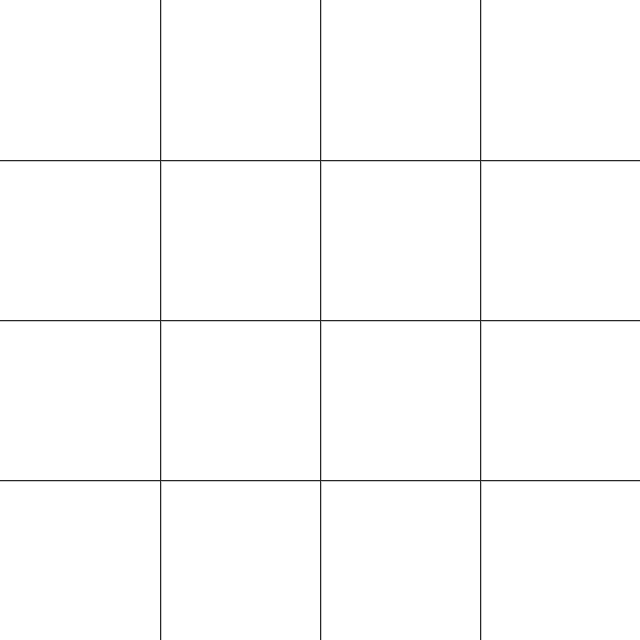
Write a Shadertoy shader that draws this pattern.

```glsl
#define CELLS 4.0
#define LINE_WIDTH (1.0 / 512.0)
#define PAPER_COLOR vec3(1.0)
#define LINE_COLOR vec3(0.15)

// Share of a pixel, per axis, that a line centred at offset zero covers
vec2 lineCoverage(vec2 offset, vec2 pixel) {
    vec2 halfWidth = vec2(0.5 * LINE_WIDTH);
    vec2 low = max(offset - 0.5 * pixel, -halfWidth);
    vec2 high = min(offset + 0.5 * pixel, halfWidth);
    return clamp((high - low) / pixel, 0.0, 1.0);
}

void mainImage(out vec4 fragColor, in vec2 fragCoord) {
    vec2 pixel = 1.0 / iResolution.xy;
    vec2 uv = fragCoord * pixel;

    // Each line lies just right of and just below its cell boundary
    vec2 p = uv + vec2(-0.5, 0.5) * LINE_WIDTH;

    // Nearest inner boundary; the canvas border stays open
    vec2 boundary = clamp(floor(p * CELLS + 0.5), 1.0, CELLS - 1.0) / CELLS;

    // Rules of both directions, merged without darkening the crossings
    vec2 coverage = lineCoverage(p - boundary, pixel);
    float ink = max(coverage.x, coverage.y);

    fragColor = vec4(mix(PAPER_COLOR, LINE_COLOR, ink), 1.0);
}
```
